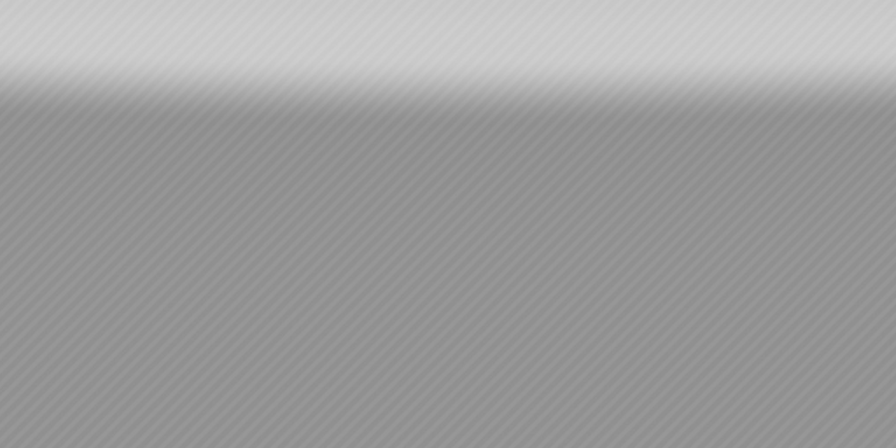
Write a WebGL 2 fragment shader that draws this background.

```glsl
#version 300 es
precision highp float;
// Grey brushed backdrop: a pale band along the top melts through a soft,
// slightly bowed edge into mid grey, under fine 45 degree pinstripes.
// All lengths are fractions of the canvas height.

#define BAND_EDGE 0.805      // height of the middle of the soft edge
#define BAND_SOFTNESS 0.078  // half the width of the soft edge
#define BAND_BOW 0.018       // how far the edge dips at the centre
#define STRIPE_PERIOD 0.03125 // horizontal distance between stripes
#define STRIPE_CONTRAST 0.026
#define GRAIN_CONTRAST 0.006

uniform vec2 u_resolution;
out vec4 fragColor;

const vec3 PALE_GREY = vec3(0.797);
const vec3 MID_GREY = vec3(0.576);

float hash(vec2 p) {
    return fract(sin(dot(p, vec2(127.1, 311.7))) * 43758.55);
}

// Soft diagonal line profile, from 0 between stripes to 1 on a stripe.
float pinstripe(vec2 p) {
    float phase = fract((p.x - p.y) / STRIPE_PERIOD);
    float offset = abs(phase - 0.5);
    return 1.0 - smoothstep(0.08, 0.36, offset);
}

void main() {
    vec2 uv = gl_FragCoord.xy / u_resolution;
    vec2 p = gl_FragCoord.xy / u_resolution.y;

    // Pale band with an edge lowest at the centre
    float side = 2.0 * uv.x - 1.0;
    float edge = BAND_EDGE + BAND_BOW * (side * side - 0.5);
    float band = smoothstep(edge - BAND_SOFTNESS, edge + BAND_SOFTNESS, uv.y);
    vec3 color = mix(MID_GREY, PALE_GREY, band);

    // Faint falloff at the very top and a shade below the band
    color -= 0.012 * smoothstep(0.93, 1.0, uv.y);
    color -= 0.008 * smoothstep(0.35, 0.7, uv.y) * (1.0 - band);

    // Pinstripes, gentler on the pale band, and a trace of grain
    float stripe = pinstripe(p) - 0.44;
    color += stripe * STRIPE_CONTRAST * mix(1.0, 0.6, band);
    color += (hash(floor(p * 256.0)) - 0.5) * GRAIN_CONTRAST;

    fragColor = vec4(color, 1.0);
}
```
